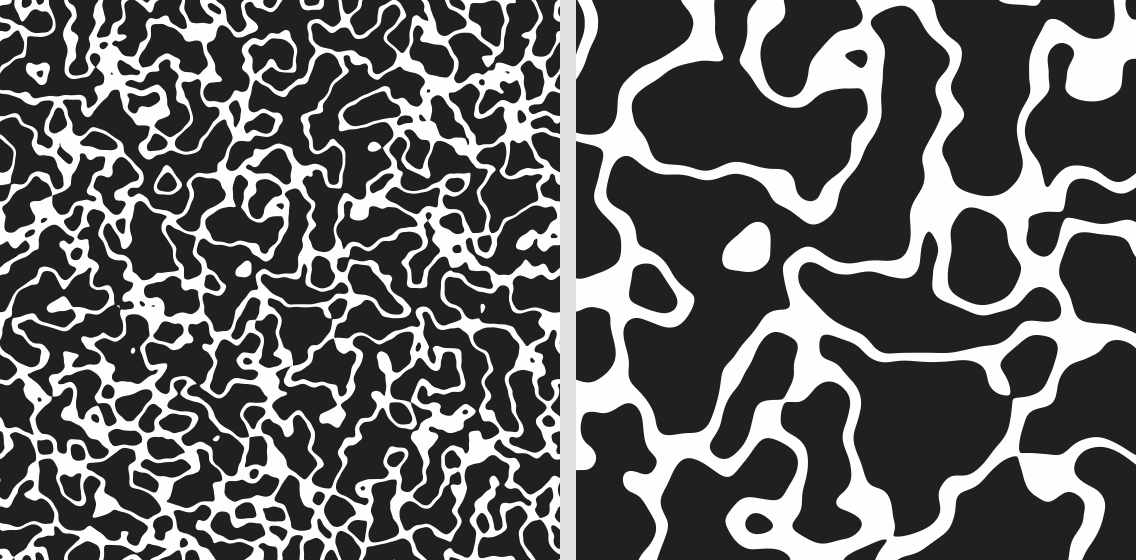
Left, the full canvas; right, a detail of the centre.
Give the GLSL for this pattern, as a WebGL 2 fragment shader.

```glsl
#version 300 es
precision highp float;

#define COARSE_CELLS 16
#define MEDIUM_CELLS 19
#define FINE_CELLS 34
#define FINE_WEIGHT 0.5
#define BAND_HALF_WIDTH 0.137
#define INK vec3(0.13, 0.12, 0.12)
#define PAPER vec3(0.995)

uniform vec2 u_resolution;
out vec4 fragColor;

// Integer hash mapped to 0..1
float hash(ivec2 cell, int seed) {
    uint h = uint(cell.x) * 1597334677u ^ uint(cell.y) * 3812015801u ^ uint(seed) * 2798796415u;
    h = (h ^ (h >> 16)) * 2146121005u;
    h = (h ^ (h >> 15)) * 2221713035u;
    h ^= h >> 16;
    return float(h >> 8) / 16777216.0;
}

// Slope contribution of one lattice corner, wrapped to the tile
float cornerSlope(ivec2 cell, vec2 offset, int cells, int seed) {
    ivec2 wrapped = (cell + cells) % cells;
    float angle = 6.2831853 * hash(wrapped, seed);
    return dot(vec2(cos(angle), sin(angle)), offset);
}

// Periodic gradient noise with a whole number of cells per tile
float tileNoise(vec2 uv, int cells, int seed) {
    vec2 p = fract(uv) * float(cells);
    ivec2 cell = ivec2(floor(p));
    vec2 f = fract(p);
    vec2 blend = f * f * f * (f * (f * 6.0 - 15.0) + 10.0);
    float a = cornerSlope(cell, f, cells, seed);
    float b = cornerSlope(cell + ivec2(1, 0), f - vec2(1.0, 0.0), cells, seed);
    float c = cornerSlope(cell + ivec2(0, 1), f - vec2(0.0, 1.0), cells, seed);
    float d = cornerSlope(cell + ivec2(1, 1), f - vec2(1.0), cells, seed);
    return mix(mix(a, b, blend.x), mix(c, d, blend.x), blend.y);
}

// Two shifted lattices hide the grid, the fine one makes edges wobble
float heightField(vec2 uv) {
    return tileNoise(uv, COARSE_CELLS, 1)
         + tileNoise(uv + vec2(0.137, 0.271), MEDIUM_CELLS, 2)
         + FINE_WEIGHT * tileNoise(uv + vec2(0.419, 0.083), FINE_CELLS, 3);
}

void main() {
    vec2 uv = gl_FragCoord.xy / u_resolution;
    float height = heightField(uv);

    // Height change over one pixel, for smooth edges
    float slope = max(length(vec2(dFdx(height), dFdy(height))), 1e-4);

    // Paper shows in a band around height zero
    float band = BAND_HALF_WIDTH - abs(height);
    float coverage = clamp(0.5 + band / slope, 0.0, 1.0);
    fragColor = vec4(mix(INK, PAPER, coverage), 1.0);
}
```
